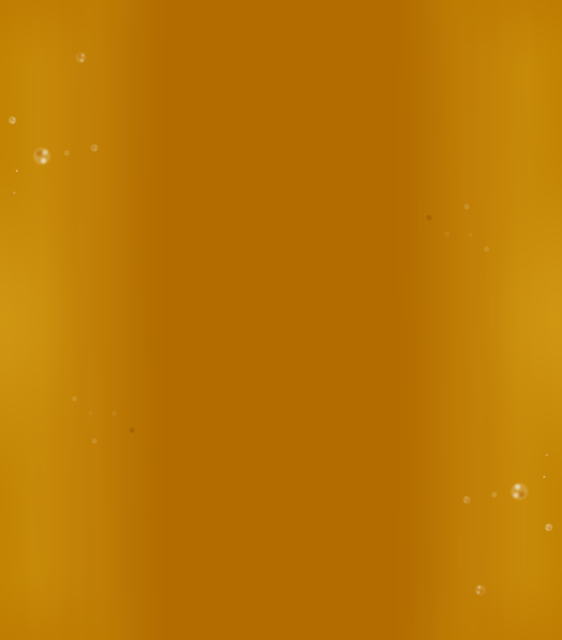
Reproduce this texture procedurally as a Shadertoy shader.

```glsl
// Amber resin slab: a dark central band, glowing sides and tiny air bubbles.

vec2 gradientAt(vec2 cell) {
    vec2 h = vec2(dot(cell, vec2(127.1, 311.7)), dot(cell, vec2(269.5, 183.3)));
    return 2.0 * fract(sin(h) * 43758.5) - 1.0;
}

float gradientNoise(vec2 p) {
    vec2 i = floor(p), f = fract(p);
    vec2 u = f * f * f * (f * (f * 6.0 - 15.0) + 10.0);
    float low = mix(dot(gradientAt(i), f),
                    dot(gradientAt(i + vec2(1, 0)), f - vec2(1, 0)), u.x);
    float high = mix(dot(gradientAt(i + vec2(0, 1)), f - vec2(0, 1)),
                     dot(gradientAt(i + vec2(1, 1)), f - vec2(1, 1)), u.x);
    return mix(low, high, u.y);
}

// Soft disc coverage
float disc(vec2 p, float radius, float blur) {
    return 1.0 - smoothstep(radius - blur, radius + blur, length(p));
}

// Resin body: side warmth, dim rims and a bright spot at mid height
vec3 resin(vec2 p, float halfWidth) {
    float side = 0.5 * abs(p.x) / halfWidth;
    float streak = gradientNoise(p * vec2(55.0, 3.0));
    float warped = side + 0.006 * streak;
    float height = abs(p.y);

    vec3 color = vec3(0.698, 0.423, 0.0);
    color = mix(color, vec3(0.757, 0.502, 0.026), smoothstep(0.19, 0.36, warped));
    color = mix(color, vec3(0.780, 0.537, 0.033), smoothstep(0.34, 0.44, warped));

    float rim = smoothstep(0.42, 0.52, side) * smoothstep(0.08, 0.28, height);
    color = mix(color, vec3(0.755, 0.505, 0.0), 0.75 * rim);
    float ends = smoothstep(0.39, 0.51, height) * smoothstep(0.2, 0.4, side);
    color = mix(color, vec3(0.742, 0.482, 0.0), 0.7 * ends);

    float glow = exp(-p.y * p.y / 0.015) * smoothstep(0.33, 0.5, side);
    color = mix(color, vec3(0.816, 0.592, 0.075), 0.9 * glow);
    return color + 0.006 * streak * smoothstep(0.2, 0.36, side);
}

// Pale shell with two highlights and a brown hollow
vec3 addBubble(vec3 color, vec2 q, float radius, float strength, float pixel) {
    float blur = max(pixel, 0.25 * radius);
    float body = disc(q, radius, blur);
    if (strength < 0.0) return mix(color, vec3(0.5, 0.27, 0.0), -strength * body);
    float detail = smoothstep(0.003, 0.009, radius);
    vec3 pale = vec3(0.90, 0.80, 0.62);
    color = mix(color, pale, strength * body * mix(0.75, 0.35, detail));
    float hollow = disc(q - radius * vec2(-0.3, 0.35), 0.35 * radius, blur);
    color = mix(color, vec3(0.72, 0.40, 0.02), 0.7 * strength * detail * hollow);
    float shine = max(disc(q - radius * vec2(0.2, -0.55), 0.3 * radius, blur),
                      0.8 * disc(q - radius * vec2(0.4, 0.45), 0.28 * radius, blur));
    return mix(color, vec3(0.92, 0.87, 0.78), strength * shine * detail);
}

void mainImage(out vec4 fragColor, in vec2 fragCoord) {
    vec2 p = (fragCoord - 0.5 * iResolution.xy) / iResolution.y;
    float pixel = 0.75 / iResolution.y;
    vec3 color = resin(p, 0.5 * iResolution.x / iResolution.y);

    // Half-turn symmetry places each bubble on both sides
    vec2 center = vec2(-0.0007, -0.006);
    vec2 folded = (p - center) * (p.x > 0.0 ? -1.0 : 1.0);

    // Bubbles: position, radius, strength (negative is a dark speck)
    vec4 bubbles[12] = vec4[12](
        vec4(-0.373, 0.262, 0.0130, 0.85), vec4(-0.312, 0.416, 0.0080, 0.50),
        vec4(-0.419, 0.318, 0.0058, 0.75), vec4(-0.291, 0.275, 0.0058, 0.42),
        vec4(-0.334, 0.267, 0.0042, 0.35), vec4(-0.412, 0.239, 0.0018, 0.80),
        vec4(-0.322, -0.117, 0.0040, 0.25), vec4(-0.291, -0.183, 0.0042, 0.28),
        vec4(-0.260, -0.140, 0.0040, 0.14), vec4(-0.232, -0.166, 0.0042, -0.30),
        vec4(-0.297, -0.139, 0.0035, 0.12), vec4(-0.416, 0.205, 0.0016, 0.60));
    for (int i = 0; i < 12; i++) {
        vec4 b = bubbles[i];
        color = addBubble(color, folded - b.xy, b.z, b.w, pixel);
    }
    fragColor = vec4(clamp(color, 0.0, 1.0), 1.0);
}
```
